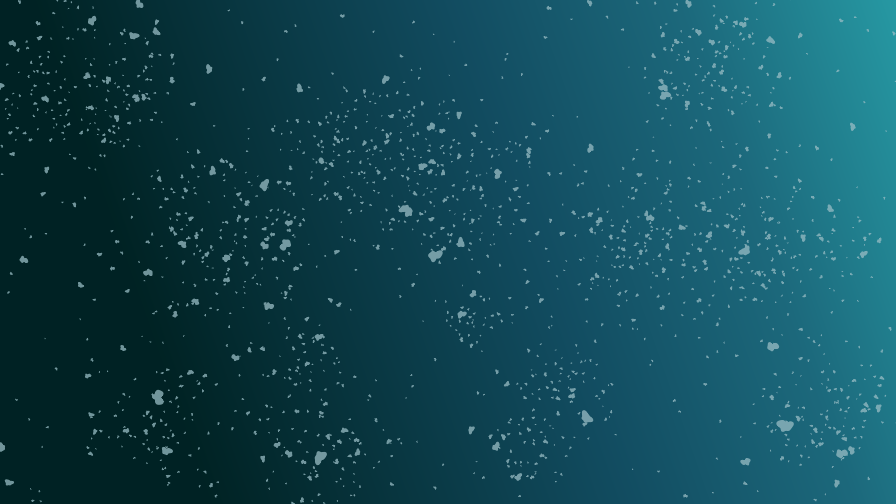
Reproduce this background procedurally as a WebGL 2 fragment shader.

```glsl
#version 300 es
precision highp float;

// A slanted gradient from near-black green to bright teal, strewn with pale
// ragged flakes. Four jittered grids, coarse to fine, each hold one possible
// flake per cell; soft round patches decide where the flakes gather.

uniform vec2 u_resolution;
out vec4 outColor;

// Patches of dense flakes: centre x, centre y, radius, in canvas heights.
const vec3 PATCHES[15] = vec3[15](
  vec3(0.13, 0.83, 0.13), vec3(0.25, 0.78, 0.07), vec3(0.46, 0.53, 0.14),
  vec3(0.71, 0.71, 0.11), vec3(0.91, 0.63, 0.15), vec3(1.42, 0.89, 0.11),
  vec3(1.25, 0.51, 0.11), vec3(1.50, 0.52, 0.14), vec3(1.11, 0.24, 0.09),
  vec3(1.64, 0.18, 0.11), vec3(0.32, 0.17, 0.10), vec3(0.66, 0.10, 0.11),
  vec3(0.94, 0.36, 0.05), vec3(0.61, 0.28, 0.07), vec3(1.04, 0.11, 0.07));

vec3 hash3(vec3 p) {
  p = fract(p * vec3(0.1031, 0.1030, 0.0973));
  p += dot(p, p.yxz + 33.33);
  return fract((p.xxy + p.yxx) * p.zyx);
}

float flakeDensity(vec2 p) {
  float density = 0.05;
  for (int i = 0; i < 15; i++) {
    vec2 offset = (p - PATCHES[i].xy) / PATCHES[i].z;
    density += exp(-dot(offset, offset));
  }
  return min(density, 1.0);
}

// Distance to a ragged blob whose outline is bent by layered sines.
float flakeDistance(vec2 p, float radius, vec3 seed) {
  float angle = atan(p.y, p.x);
  vec3 phase = seed * 6.2832;
  float outline = 1.0 + 0.24 * sin(2.0 * angle + phase.x)
                      + 0.17 * sin(3.0 * angle + phase.y)
                      + 0.10 * sin(5.0 * angle + phase.z);
  return length(p) - radius * outline;
}

// Coverage of one grid of flakes; the four nearest cells are enough.
float flakeLayer(vec2 p, float cell, float chance, float layer, float pixel) {
  float cover = 0.0;
  vec2 corner = floor(p / cell - 0.5);
  for (int i = 0; i < 4; i++) {
    vec2 id = corner + vec2(i % 2, i / 2);
    vec3 place = hash3(vec3(id + 57.0, layer * 19.0 + 7.0));
    vec3 seed = hash3(vec3(id + 131.0, layer * 23.0 + 41.0));
    vec2 centre = (id + place.xy) * cell;
    float radius = cell * mix(0.07, 0.17, seed.x);
    if (length(p - centre) > radius * 1.6 + pixel) continue;
    if (place.z > chance * flakeDensity(centre)) continue;
    float d = flakeDistance(p - centre, radius, seed.yzx);
    cover = max(cover, clamp(0.5 - d / pixel, 0.0, 1.0));
  }
  return cover;
}

// Slanted ramp, darkest at the lower left, brightest at the upper right.
vec3 background(vec2 p) {
  float t = p.x + 0.35 * p.y;
  vec3 color = mix(vec3(0.0, 0.135, 0.14), vec3(0.07, 0.30, 0.38),
                   clamp((t - 0.42) / 0.83, 0.0, 1.0));
  color = mix(color, vec3(0.11, 0.41, 0.485), clamp((t - 1.25) / 0.45, 0.0, 1.0));
  return mix(color, vec3(0.15, 0.60, 0.64), clamp((t - 1.70) / 0.43, 0.0, 1.0));
}

void main() {
  // Height is 1; x is scaled so that the layout spans any canvas width.
  vec2 p = gl_FragCoord.xy / u_resolution * vec2(16.0 / 9.0, 1.0);
  float pixel = 1.0 / u_resolution.y;

  float flakes = 0.0;
  float cell = 0.08;
  for (int i = 0; i < 4; i++) {
    float layer = float(i);
    float chance = min(0.26 + 0.13 * layer, 0.5);
    flakes = max(flakes, flakeLayer(p, cell, chance, layer, pixel));
    cell *= 0.58;
  }

  vec3 color = mix(background(p), vec3(0.60, 0.74, 0.77), 0.74 * flakes);
  outColor = vec4(color, 1.0);
}
```
